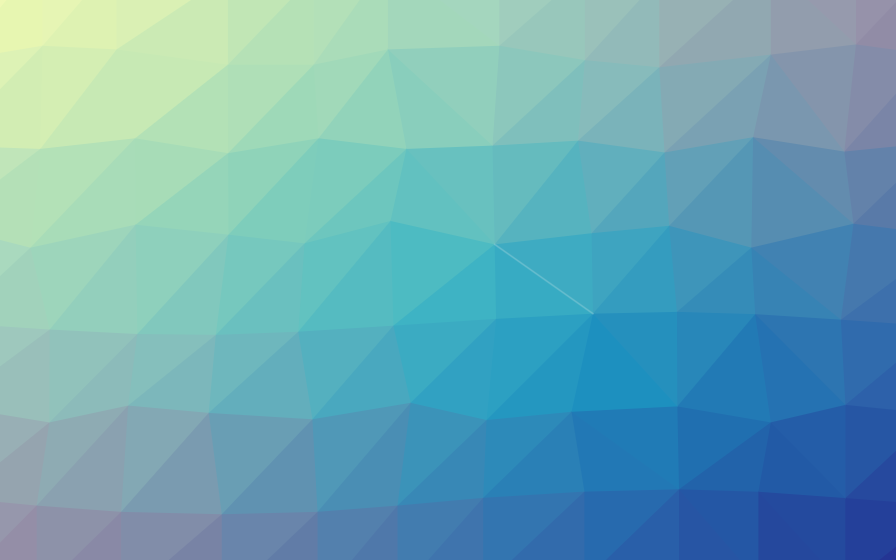
Give the GLSL for this background, as a Shadertoy shader.

```glsl
// Low-poly backdrop: a bent triangle mesh shaded from pale yellow through teal to deep blue.

const float ASPECT = 1.6;
const vec2 CELL = vec2(0.1615, 0.1592);      // mesh spacing, in canvas heights
const vec2 FIRST_NODE = vec2(0.0688, 0.1);   // top left node, measured downwards

// Wave of each mesh row: amplitude in cells, frequency, centre column
const vec3 SWAY_X[6] = vec3[6](
    vec3(0.14, 2.1, 2.4), vec3(0.10, 0.55, 2.5), vec3(0.12, 1.5, 5.8),
    vec3(0.13, 1.1, 6.0), vec3(0.12, 1.65, 0.0), vec3(0.09, 1.6, 2.8));
const vec3 SWAY_Y[6] = vec3[6](
    vec3(0.13, 1.45, 2.5), vec3(0.09, 2.6, 2.0), vec3(0.15, 2.37, 0.0),
    vec3(0.13, 0.6, 1.7), vec3(0.11, 2.37, 0.0), vec3(0.14, 0.63, 2.0));

// Colour ramp, light to dark
const vec3 RAMP[9] = vec3[9](
    vec3(255, 255, 217), vec3(237, 248, 177), vec3(199, 233, 180),
    vec3(127, 205, 187), vec3(65, 182, 196), vec3(29, 145, 192),
    vec3(34, 94, 168), vec3(37, 52, 148), vec3(8, 29, 88));

// Linear RGB to white-normalised XYZ
const mat3 RGB_TO_XYZ = mat3(
    0.4339, 0.2126, 0.0177,
    0.3762, 0.7152, 0.1095,
    0.1899, 0.0722, 0.8728);

vec3 rampColor(float t) {
    float stop = clamp(t, 0.0, 0.999) * 8.0;
    int i = int(stop);
    return mix(RAMP[i], RAMP[i + 1], fract(stop)) / 255.0;
}

// Cube-root XYZ, where a straight blend looks even
vec3 toPerceptual(vec3 rgb) {
    return pow(RGB_TO_XYZ * pow(rgb, vec3(2.2)), vec3(1.0 / 3.0));
}

vec3 fromPerceptual(vec3 v) {
    return pow(max(inverse(RGB_TO_XYZ) * (v * v * v), 0.0), vec3(1.0 / 2.2));
}

// Equal blend of a horizontal and a vertical ramp
vec3 backdrop(vec2 p) {
    vec2 t = mix(vec2(0.125), vec2(0.865), p / vec2(ASPECT, 1.0));
    return fromPerceptual(0.5 * (toPerceptual(rampColor(t.x)) + toPerceptual(rampColor(t.y))));
}

float wave(vec3 sway, float column) {
    return sway.x * cos(sway.y * (column - sway.z));
}

vec2 meshNode(ivec2 id) {
    int row = clamp(id.y, 0, 5);
    float column = float(id.x);
    vec2 bend = vec2(wave(SWAY_X[row], column), wave(SWAY_Y[row], column));
    return FIRST_NODE + CELL * (vec2(id) + bend);
}

float cross2(vec2 a, vec2 b) {
    return a.x * b.y - a.y * b.x;
}

// Signed distance to the line a-b
float lineSide(vec2 p, vec2 a, vec2 b) {
    return cross2(normalize(b - a), p - a);
}

float segmentDistance(vec2 p, vec2 a, vec2 b) {
    vec2 d = b - a;
    return length(p - a - d * clamp(dot(p - a, d) / dot(d, d), 0.0, 1.0));
}

// Facet colour in rgb, antialiased coverage in a, both premultiplied
vec4 facet(vec2 p, vec2 a, vec2 b, vec2 c, float pixel) {
    float facing = sign(cross2(b - a, c - a));
    vec3 sides = facing * vec3(lineSide(p, a, b), lineSide(p, b, c), lineSide(p, c, a));
    float inside = min(sides.x, min(sides.y, sides.z));
    float coverage = clamp(0.5 + inside / pixel, 0.0, 1.0);
    if (coverage <= 0.0) return vec4(0.0);
    return vec4(backdrop((a + b + c) / 3.0), 1.0) * coverage;
}

// Two facets of one cell; a few columns are split along the other diagonal
vec4 meshCell(vec2 p, ivec2 id, float pixel) {
    vec2 a = meshNode(id);
    vec2 b = meshNode(id + ivec2(1, 0));
    vec2 c = meshNode(id + ivec2(0, 1));
    vec2 d = meshNode(id + ivec2(1, 1));
    bool falling = id.x == 8 || id.x == 4 + 2 * id.y / 3;
    if (falling) return facet(p, a, b, d, pixel) + facet(p, a, d, c, pixel);
    return facet(p, a, b, c, pixel) + facet(p, b, d, c, pixel);
}

void mainImage(out vec4 fragColor, in vec2 fragCoord) {
    vec2 uv = fragCoord / iResolution.xy;
    vec2 p = vec2(uv.x * ASPECT, 1.0 - uv.y);
    float pixel = 1.0 / iResolution.y;

    // Mesh
    ivec2 home = ivec2(floor((p - FIRST_NODE) / CELL));
    vec4 sum = vec4(0.0);
    for (int y = -1; y <= 1; y++)
        for (int x = -1; x <= 1; x++)
            sum += meshCell(p, home + ivec2(x, y), pixel);
    vec3 color = sum.rgb / max(sum.a, 0.001);

    // Faint light seam near the centre
    float seam = segmentDistance(p, meshNode(ivec2(5, 2)), meshNode(ivec2(6, 3)));
    color = mix(color, vec3(0.6, 0.82, 0.86), 0.45 * (1.0 - smoothstep(0.0, 0.001 + pixel, seam)));

    fragColor = vec4(color, 1.0);
}
```
